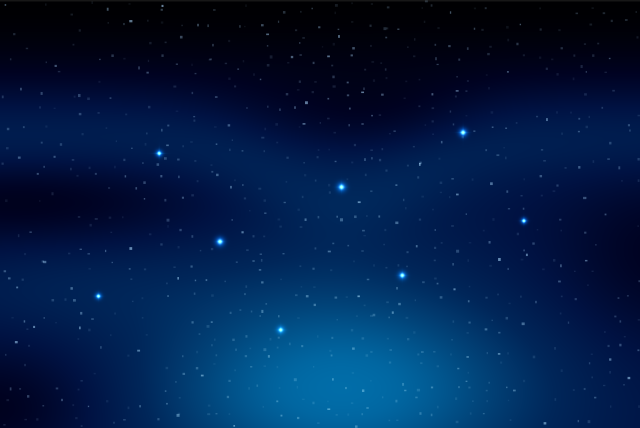
A Shadertoy shader for this background:

```glsl
// Night sky: a smooth brightness field, built from soft blobs and a wavy
// ridge, is coloured through a navy-to-azure ramp. Hashed grids scatter fine
// square grains, and a short loop adds glowing stars with crossed rays.

const int INK_COUNT = 7;
const vec3 INKS[INK_COUNT] = vec3[INK_COUNT](
    vec3(0.000, 0.000, 0.008), vec3(0.000, 0.010, 0.135),
    vec3(0.000, 0.070, 0.260), vec3(0.000, 0.150, 0.350),
    vec3(0.005, 0.270, 0.480), vec3(0.005, 0.400, 0.630),
    vec3(0.000, 0.500, 0.740));

float hash(vec2 p) {
    return fract(sin(dot(p, vec2(127.1, 311.7))) * 43758.5453);
}

float bell(float x) {
    return exp(-x * x);
}

// Soft elliptical blob, 1 at its centre.
float blob(vec2 p, vec2 centre, vec2 radius) {
    return bell(length((p - centre) / radius));
}

// Brightness of the sky, in steps of the ink ramp.
float skyLevel(vec2 p) {
    float level = 1.9 * (1.0 - smoothstep(0.62, 1.0, p.y));
    float ridge = 0.69 - 0.14 * bell((p.x - 0.8) / 0.27);
    level += 0.85 * bell((p.y - ridge) / 0.11);

    // Bright clouds and the glow at the horizon.
    level += 3.2 * blob(p, vec2(0.80, 0.08), vec2(0.48, 0.24));
    level += 0.5 * blob(p, vec2(0.78, 0.35), vec2(0.35, 0.25));
    level += 0.7 * blob(p, vec2(0.15, 0.33), vec2(0.40, 0.12));

    // Dark hollows.
    level -= 0.6 * blob(p, vec2(0.85, 0.73), vec2(0.25, 0.10));
    level -= 1.2 * blob(p, vec2(0.05, 0.53), vec2(0.42, 0.10));
    level -= 1.0 * blob(p, vec2(1.55, 0.40), vec2(0.24, 0.20));
    level -= 1.2 * blob(p, vec2(0.00, 0.05), vec2(0.25, 0.14));
    return level;
}

vec3 inkRamp(float level) {
    vec3 ink = INKS[0];
    for (int i = 1; i < INK_COUNT; i++) {
        ink = mix(ink, INKS[i], clamp(level - float(i - 1), 0.0, 1.0));
    }
    return ink;
}

// Share of a pixel covered by a box, smooth at the edges.
float boxCover(vec2 d, vec2 halfSize, float pixel) {
    vec2 low = max(d - 0.5 * pixel, -halfSize);
    vec2 high = min(d + 0.5 * pixel, halfSize);
    vec2 cover = max(high - low, 0.0) / pixel;
    return cover.x * cover.y;
}

// One grid of grains, at most one grain in each cell.
float grains(vec2 p, float cell, float density, float size, float power,
             float seed, float pixel) {
    vec2 id = floor(p / cell);
    vec2 key = id + seed;
    float crowd = density * (0.6 + 0.4 * bell((id.x * cell - 0.75) / 0.5));
    float present = step(hash(key), crowd);
    vec2 jitter = vec2(hash(key + 17.3), hash(key + 41.9));
    vec2 centre = (id + 0.15 + 0.7 * jitter) * cell;
    vec2 stretch = vec2(hash(key + 63.7), hash(key + 89.1));
    vec2 halfSize = size * (0.55 + 0.65 * stretch);
    float strength = mix(0.2, 1.0, pow(hash(key + 5.7), 2.0));
    return present * power * strength * boxCover(p - centre, halfSize, pixel);
}

// Glowing star: white core, blue halo and two crossed rays.
vec3 star(vec2 d, float size, float rayLength, float pixel) {
    float r = length(d);
    float rayWidth = max(0.0018, 0.6 * pixel);
    float rays = exp(-abs(d.x) / rayLength) * bell(d.y / rayWidth)
               + exp(-abs(d.y) / rayLength) * bell(d.x / rayWidth);
    vec3 glow = vec3(0.75, 0.95, 1.0) * bell(r / (0.0042 * size));
    glow += vec3(0.0, 0.38, 0.95) * bell(r / (0.0095 * size));
    return glow + vec3(0.05, 0.45, 0.75) * 0.6 * rays;
}

vec3 screenBlend(vec3 base, vec3 light) {
    return 1.0 - (1.0 - base) * (1.0 - clamp(light, 0.0, 1.0));
}

void mainImage(out vec4 fragColor, in vec2 fragCoord) {
    float pixel = 1.0 / iResolution.y;
    vec2 p = fragCoord * pixel;
    vec3 color = inkRamp(skyLevel(p));

    // Thin grey rim along the top.
    color = mix(color, vec3(0.09), smoothstep(0.995, 0.998, p.y));

    // Faint dust, then fewer and brighter grains.
    float dust = grains(p, 0.040, 0.80, 0.0026, 0.42, 3.0, pixel)
               + grains(p + 0.013, 0.075, 0.70, 0.0031, 0.65, 57.0, pixel);
    color = screenBlend(color, vec3(0.62, 0.78, 0.92) * dust);

    // Large stars, spread in height by the golden ratio.
    for (int i = 0; i < 8; i++) {
        float n = float(i);
        vec2 centre = vec2(0.23 + 0.142 * n, 0.2 + 0.54 * fract(0.2 + 0.618 * n));
        float size = mix(0.75, 1.15, hash(vec2(n, 2.0)));
        float rayLength = mix(0.004, 0.014, pow(hash(vec2(n, 9.0)), 2.0));
        color = screenBlend(color, star(p - centre, size, rayLength, pixel));
    }
    fragColor = vec4(color, 1.0);
}
```
